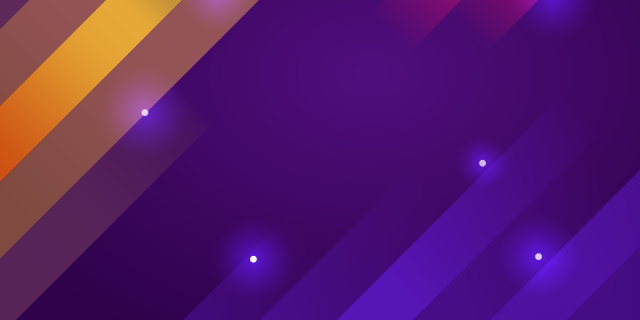
Reproduce this background procedurally as a Shadertoy shader.

```glsl
// Diagonal translucent ribbons in warm, pink and violet over a purple vignette,
// with soft round lights. Ribbons are slabs in rotated coordinates that fade
// along their length; lights are additive falloffs with small bright cores.

// Lengths are in canvas heights, origin at the lower left.
const float RIBBON_WIDTH = 0.2396;
const float WARM_START = 0.091;
const float PINK_START = 1.203;
const float COOL_START = 1.573;
const float CORE_RADIUS = 0.0105;

const vec2 VIGNETTE_CENTER = vec2(1.16, 0.766);
const vec3 VIOLET = vec3(0.315, 0.055, 0.490);
const vec3 MIDNIGHT = vec3(0.180, 0.005, 0.290);
const vec3 PLUM = vec3(0.36, 0.16, 0.35);
const vec3 BROWN_LOW = vec3(0.50, 0.29, 0.25);
const vec3 BROWN_HIGH = vec3(0.58, 0.33, 0.34);
const vec3 ORANGE = vec3(0.80, 0.31, 0.07);
const vec3 GOLD = vec3(0.90, 0.66, 0.21);
const vec3 OCHRE = vec3(0.77, 0.57, 0.22);
const vec3 PINK = vec3(0.56, 0.05, 0.45);
const vec3 INDIGO = vec3(0.345, 0.085, 0.73);
const vec3 GLOW_COLOR = vec3(0.12, 0.05, 0.43);

// Violet ribbons: opacity, fade start and fade end along the diagonal.
const int COOL_COUNT = 6;
const vec3 COOL_RIBBONS[COOL_COUNT] = vec3[](
    vec3(0.45, -0.43, 0.22), vec3(0.55, -0.15, 0.76),
    vec3(0.95, 0.35, 1.47), vec3(0.50, 0.50, 1.35),
    vec3(0.75, 1.00, 2.80), vec3(0.50, 1.00, 2.60));

// Lights: centre, glow radius and core opacity.
const int LIGHT_COUNT = 6;
const vec4 LIGHTS[LIGHT_COUNT] = vec4[](
    vec4(0.453, 0.648, 0.150, 0.75), vec4(0.792, 0.190, 0.135, 0.98),
    vec4(1.508, 0.490, 0.085, 0.70), vec4(1.683, 0.198, 0.135, 0.78),
    vec4(1.730, 1.010, 0.140, 0.00), vec4(0.682, 1.020, 0.120, 0.00));

// Smooth coverage of one ribbon across the diagonal.
float ribbon(float across, float start, float pixel) {
    float edge = abs(across - start - 0.5 * RIBBON_WIDTH) - 0.5 * RIBBON_WIDTH;
    return clamp(0.5 - edge / pixel, 0.0, 1.0);
}

float fadeOut(float along, float start, float end) {
    return 1.0 - clamp((along - start) / (end - start), 0.0, 1.0);
}

vec3 background(vec2 p) {
    float d = length((p - VIGNETTE_CENTER) * vec2(0.7, 1.0));
    return mix(VIOLET, MIDNIGHT, clamp(d / 0.95, 0.0, 1.0));
}

vec3 addWarmRibbons(vec3 color, float across, float along, float pixel) {
    vec3 brown = mix(BROWN_LOW, BROWN_HIGH, smoothstep(-0.75, 0.45, along));
    vec3 gold = mix(ORANGE, GOLD, smoothstep(-0.62, 0.30, along));
    gold = mix(gold, OCHRE, smoothstep(0.36, 0.56, along));
    for (int i = -1; i < 4; i++) {
        float start = WARM_START + float(i) * RIBBON_WIDTH;
        vec3 tint = i == 1 ? gold : (i == -1 || i == 3 ? PLUM : brown);
        float alpha = i == 3 ? 0.95 * fadeOut(along, -0.45, 0.27) : 1.0;
        // The outermost ribbon stays denser along its lower half.
        if (i == 3) alpha = sqrt(alpha) * 0.9;
        color = mix(color, tint, alpha * ribbon(across, start, pixel));
    }
    return color;
}

vec3 addPinkRibbons(vec3 color, float across, float along, float pixel) {
    for (int i = 0; i < 2; i++) {
        float offset = float(i) * RIBBON_WIDTH;
        float alpha = 1.0 - fadeOut(along, 1.12 + offset, 1.46 + offset);
        alpha *= 0.95 * ribbon(across, PINK_START + offset, pixel);
        color = mix(color, PINK, alpha);
    }
    return color;
}

vec3 addCoolRibbons(vec3 color, float across, float along, float pixel) {
    for (int i = 0; i < COOL_COUNT; i++) {
        vec3 band = COOL_RIBBONS[i];
        float alpha = band.x * fadeOut(along, band.y, band.z);
        float start = COOL_START + float(i) * RIBBON_WIDTH;
        color = mix(color, INDIGO, alpha * ribbon(across, start, pixel));
    }
    return color;
}

vec3 addLights(vec3 color, vec2 p, float pixel) {
    for (int i = 0; i < LIGHT_COUNT; i++) {
        vec4 light = LIGHTS[i];
        float d = length(p - light.xy);
        float glow = pow(max(1.0 - d / light.z, 0.0), 1.4);
        float core = clamp(0.5 + (CORE_RADIUS - d) / pixel, 0.0, 1.0);
        color += GLOW_COLOR * glow;
        color = mix(color, vec3(1.0), core * light.w);
    }
    return color;
}

void mainImage(out vec4 fragColor, in vec2 fragCoord) {
    float pixel = 1.0 / iResolution.y;
    vec2 p = fragCoord * pixel;
    float across = p.x + 1.0 - p.y;
    float along = p.x + p.y - 1.0;
    float softness = 1.5 * pixel;

    vec3 color = background(p);
    color = addWarmRibbons(color, across, along, softness);
    color = addPinkRibbons(color, across, along, softness);
    color = addCoolRibbons(color, across, along, softness);
    color = addLights(color, p, pixel);
    fragColor = vec4(clamp(color, 0.0, 1.0), 1.0);
}
```
